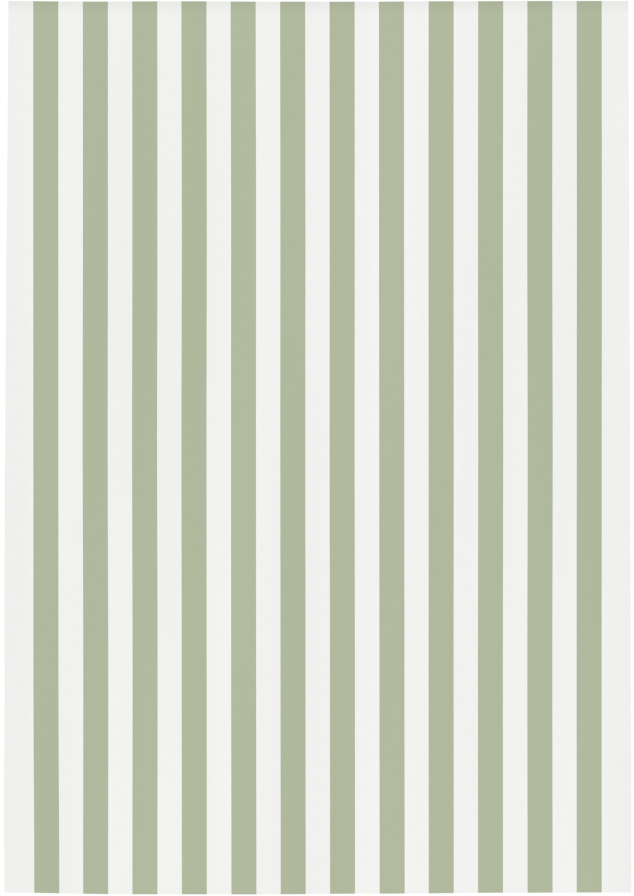
Reproduce this pattern procedurally as a Shadertoy shader.

```glsl
const float STRIPE_COUNT = 12.0;
const float FIRST_CENTER = 0.0727;
const float PERIOD = 0.0779;
const float STRIPE_WIDTH = 0.0393;
const float EDGE_WAVER = 0.0011;
const float FOLD_SHADE = 0.016;
const float WEAVE_SHADE = 0.008;
const vec3 WHITE_CLOTH = vec3(0.947, 0.947, 0.938);
const vec3 GREEN_DYE = vec3(0.693, 0.728, 0.620);
const vec3 BACKDROP = vec3(1.0);

float hash(vec2 p) {
    vec3 q = fract(vec3(p.xyx) * 0.1031);
    q += dot(q, q.yzx + 33.33);
    return fract((q.x + q.y) * q.z);
}

float noise(vec2 p) {
    vec2 i = floor(p), f = fract(p);
    f = f * f * (3.0 - 2.0 * f);
    return mix(mix(hash(i), hash(i + vec2(1, 0)), f.x),
               mix(hash(i + vec2(0, 1)), hash(i + vec2(1, 1)), f.x), f.y);
}

// Coverage of a shape from its signed distance, negative inside
float coverage(float d, float pixel) {
    return 1.0 - smoothstep(-0.8 * pixel, 0.8 * pixel, d);
}

float stripes(vec2 uv, float pixel) {
    // The hanging cloth drifts a little along its length
    float drift = 0.0012 * (0.5 - uv.y) * (1.0 - uv.x);
    float x = uv.x - FIRST_CENTER - drift;
    float id = clamp(round(x / PERIOD), 0.0, STRIPE_COUNT - 1.0);
    float waver = EDGE_WAVER * (noise(vec2(id * 0.7, uv.y * 4.0)) - 0.5);
    return coverage(abs(x - id * PERIOD + waver) - 0.5 * STRIPE_WIDTH, pixel);
}

float clothMask(vec2 uv, vec2 pixel) {
    float left = mix(0.006, 0.013, uv.y * uv.y) + 0.001 * noise(vec2(1.0, uv.y * 9.0));
    float right = mix(0.996, 0.991, uv.y * uv.y) - 0.001 * noise(vec2(5.0, uv.y * 9.0));
    float bottom = 0.001 + 0.004 * noise(vec2(uv.x * 5.0, 3.0));
    float top = 0.999 - 0.001 * noise(vec2(uv.x * 7.0, 8.0));
    return coverage(left - uv.x, pixel.x) * coverage(uv.x - right, pixel.x)
         * coverage(bottom - uv.y, pixel.y) * coverage(uv.y - top, pixel.y);
}

float clothShade(vec2 uv) {
    // Soft vertical folds, fine weave and the rolled top edge
    float folds = noise(vec2(uv.x * 13.0, uv.y * 1.5 + 4.0)) - 0.5;
    folds += 0.5 * (noise(vec2(uv.x * 34.0, uv.y * 2.5)) - 0.5);
    float weave = noise(uv * vec2(240.0, 340.0)) - 0.5;
    float roll = 0.035 * smoothstep(0.982, 1.0, uv.y);
    float sides = 0.008 * smoothstep(0.42, 0.5, abs(uv.x - 0.5));
    return 1.0 + FOLD_SHADE * folds + WEAVE_SHADE * weave - roll - sides;
}

void mainImage(out vec4 fragColor, in vec2 fragCoord) {
    vec2 uv = fragCoord / iResolution.xy;
    vec2 pixel = 1.0 / iResolution.xy;
    vec3 cloth = mix(WHITE_CLOTH, GREEN_DYE, stripes(uv, pixel.x));
    cloth *= clothShade(uv);
    fragColor = vec4(mix(BACKDROP, cloth, clothMask(uv, pixel)), 1.0);
}
```
